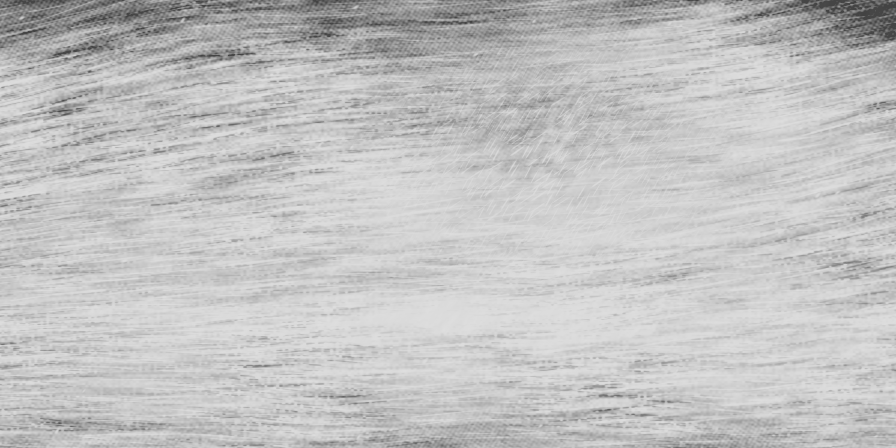
Reproduce this texture procedurally as a WebGL 2 fragment shader.

```glsl
#version 300 es
precision highp float;
// Worn pale paint dragged over a dark canvas: a broad wear map decides how much
// ground shows, fine bristle noise and many thin broken hairlines follow a
// bending flow, and weave, steep scratches and pale flecks add small detail.
uniform vec2 u_resolution;
out vec4 fragColor;

const float PAINT = 0.86;
const float GROUND = 0.27;

// Integer hash of a cell and a seed, 0..1
float hash(vec2 cell, float seed) {
    uvec2 c = uvec2(ivec2(cell));
    uint h = c.x * 1597334673u ^ c.y * 3812015801u ^ uint(seed) * 2798796415u;
    h = (h ^ (h >> 16)) * 2146121005u;
    h = (h ^ (h >> 15)) * 2221713035u;
    return float((h ^ (h >> 16)) >> 8) / 16777216.0;
}

float noise(vec2 p, float seed) {
    vec2 i = floor(p), f = p - i;
    f = f * f * (3.0 - 2.0 * f);
    float low = mix(hash(i, seed), hash(i + vec2(1, 0), seed), f.x);
    float high = mix(hash(i + vec2(0, 1), seed), hash(i + 1.0, seed), f.x);
    return mix(low, high, f.y);
}

float fbm(vec2 p, float seed) {
    float sum = 0.0, gain = 0.53;
    for (int k = 0; k < 4; k++) {
        sum += gain * noise(p, seed + float(k));
        p = mat2(1.6, 1.2, -1.2, 1.6) * p;
        gain *= 0.5;
    }
    return sum;
}

float blob(vec2 p, vec2 center, vec2 radius) {
    vec2 d = (p - center) / radius;
    return exp(-dot(d, d));
}

vec2 rotate(vec2 p, float angle) {
    float c = cos(angle), s = sin(angle);
    return vec2(c * p.x + s * p.y, c * p.y - s * p.x);
}

// One slightly bowed, tapered hairline per occupied cell
float strokes(vec2 p, vec2 cell, float density, float seed, float pixel) {
    vec2 g = p / cell;
    g.x += 7.0 * hash(vec2(floor(g.y), 3.0), seed);
    vec2 id = floor(g), f = g - id;
    float t = f.x - 0.5;
    float bow = (hash(id, seed + 1.0) - 0.5) * 0.6 * t + (hash(id, seed + 2.0) - 0.5) * 0.8 * t * t;
    float taper = smoothstep(0.0, 0.2, f.x) * (1.0 - smoothstep(0.5, 1.0, f.x));
    float halfWidth = mix(0.05, 0.16, hash(id, seed + 3.0)) * taper;
    float aa = 0.7 * pixel / cell.y;
    float line = 1.0 - smoothstep(-aa, aa, abs(f.y - 0.5 - bow) - halfWidth);
    return line * taper * step(hash(id, seed + 4.0), density);
}

// Sparse short flecks, each turned a little
float flecks(vec2 p, float count, float seed, float pixel) {
    vec2 g = p * count, id = floor(g);
    vec2 center = 0.2 + 0.6 * vec2(hash(id, seed), hash(id, seed + 1.0));
    vec2 d = rotate((g - id - center) / count, 0.2 + 0.8 * hash(id, seed + 2.0));
    float size = mix(0.0015, 0.003, hash(id, seed + 3.0));
    float dist = length(d * vec2(0.45, 1.0)) - size;
    return (1.0 - smoothstep(-pixel, pixel, dist)) * step(hash(id, seed + 4.0), 0.16);
}

// Brush direction: rising at both sides, level in the middle and at the foot
vec2 flow(vec2 p) {
    float x = p.x - 1.0;
    float lift = 0.13 * x - 0.026 * sin(3.14159 * x);
    float wobble = 0.03 * noise(p * vec2(2.5, 3.0), 11.0);
    return vec2(p.x, p.y - lift * smoothstep(0.0, 0.7, p.y) - wobble);
}

// How much of the dark ground shows through, before the fine marks
float wearMap(vec2 p) {
    float drift = fbm(p * vec2(3.0, 5.0), 21.0) - 0.5;
    float topLine = p.y + 0.16 * drift - 0.06 * blob(p, vec2(1.5, 1.0), vec2(0.3, 0.5));
    float wear = 0.31 + 0.3 * drift + 0.55 * smoothstep(0.78, 1.02, topLine);
    wear += 0.12 * blob(p, vec2(0.1, 0.62), vec2(0.55, 0.32));
    wear += 0.18 * blob(p, vec2(1.25, 0.74), vec2(0.38, 0.15));
    wear += 0.17 * blob(p, vec2(2.0, 0.75), vec2(0.2, 0.28));
    wear += 0.06 * blob(p, vec2(0.6, 0.38), vec2(0.8, 0.06));
    wear += 0.16 * (1.0 - smoothstep(0.0, 0.15, p.y));
    wear -= 0.16 * blob(p, vec2(0.85, 0.56), vec2(0.14, 0.12));
    wear -= 0.17 * blob(p, vec2(0.9, 0.28), vec2(0.95, 0.055));
    return wear - 0.1 * blob(p, vec2(1.68, 0.55), vec2(0.16, 0.3));
}

void main() {
    vec2 p = gl_FragCoord.xy / u_resolution.y;
    float pixel = 1.0 / u_resolution.y;
    vec2 q = flow(p);
    float wear = wearMap(p);
    float patches = smoothstep(0.25, 0.7, fbm(q * vec2(3.0, 8.0), 31.0));
    float rough = blob(p, vec2(1.22, 0.66), vec2(0.32, 0.22));

    // Fine bristle marks, broken into mottling in the rough patch
    float grain = noise(p * vec2(150.0, 210.0), 43.0);
    float bristle = 0.34 * noise(q * vec2(6.0, 70.0), 41.0) + 0.4 * noise(q * vec2(14.0, 150.0), 42.0) + 0.26 * grain;
    float mottle = fbm(rotate(p, 0.9) * vec2(35.0, 75.0), 51.0);
    float ground = wear + mix(0.5, 0.95, patches) * (mix(bristle, mottle, 0.65 * rough) - 0.5);

    // Crossing layers of thin hairlines, dark and light, broken by the grain
    float dark = 0.0, light = 0.0;
    for (int k = 0; k < 4; k++) {
        float n = float(k);
        vec2 lane = rotate(q, 0.05 * (n - 1.5)) + 0.37 * n;
        vec2 cell = vec2(0.13 + 0.04 * n, 0.012 + 0.0015 * n);
        dark = max(dark, strokes(lane, cell, 0.42, 61.0 + 10.0 * n, pixel));
        light = max(light, strokes(lane + 0.19, cell, 0.3, 121.0 + 10.0 * n, pixel));
    }
    float broken = smoothstep(0.1, 0.6, grain);
    ground += (1.0 - 0.6 * rough) * (0.24 * dark * broken * mix(0.35, 1.0, patches) - 0.17 * light);

    // Steep scratches across the rough patch
    float scratch = max(strokes(rotate(p, 1.05), vec2(0.05, 0.009), 0.55, 201.0, pixel),
        strokes(rotate(p, 0.6), vec2(0.06, 0.01), 0.45, 211.0, pixel));
    ground -= 0.24 * rough * scratch;

    // Canvas weave where the paint is thin
    vec2 thread = rotate(p, 0.25) * 520.0;
    ground += 0.07 * sin(thread.x) * sin(thread.y) * smoothstep(0.32, 0.6, wear);

    float depth = clamp(ground, 0.0, 1.0);
    float tone = mix(PAINT, GROUND, depth * depth) + 0.03 * (mottle - 0.5);
    tone = mix(tone, 0.87, 0.8 * flecks(p, 13.0, 221.0, pixel));
    fragColor = vec4(vec3(tone), 1.0);
}
```
